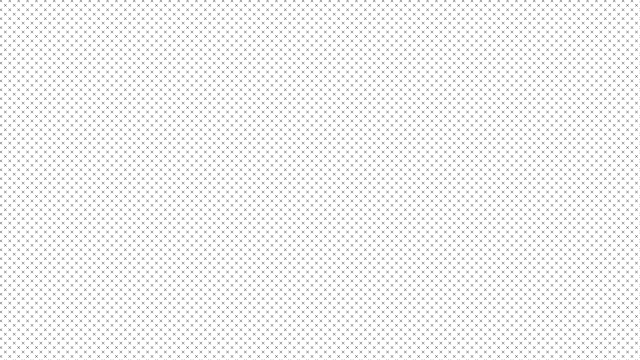
A Shadertoy shader for this pattern:

```glsl
// Fine staggered grid of small dark diagonal crosses on near-white paper.

// Distance to a diagonal cross whose arms reach (reach, reach)
float crossDistance(vec2 p, float reach) {
    p = abs(p);
    return length(p - min(0.5 * (p.x + p.y), reach));
}

// Ink coverage at a point measured in repeats, softened over the given width
float crossInk(vec2 p, float softness) {
    vec2 corner = fract(p + 0.5) - 0.5;
    vec2 center = fract(p) - 0.5;
    float d = min(crossDistance(corner, 0.14), crossDistance(center, 0.14));
    return 1.0 - smoothstep(-0.5, 0.5, (d - 0.016) / softness);
}

void mainImage(out vec4 fragColor, in vec2 fragCoord) {
    // 72 repeats across, measured from the upper left corner
    float repeatsPerPixel = 72.0 / iResolution.x;
    vec2 fromTop = vec2(fragCoord.x, iResolution.y - fragCoord.y);

    // Average a subpixel grid so the hairlines keep their weight
    const int samples = 6;
    float ink = 0.0;
    for (int j = 0; j < samples; j++) {
        for (int i = 0; i < samples; i++) {
            vec2 offset = (vec2(i, j) + 0.5) / float(samples) - 0.5;
            vec2 p = (fromTop + offset) * repeatsPerPixel - 0.1;
            ink += crossInk(p, repeatsPerPixel / float(samples));
        }
    }
    ink /= float(samples * samples);

    vec3 color = mix(vec3(0.995), vec3(0.08), ink);
    fragColor = vec4(color, 1.0);
}
```
